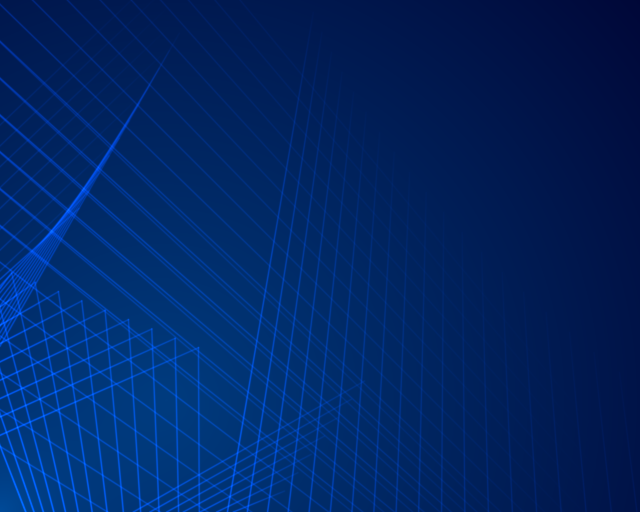
Reproduce this background procedurally as a Shadertoy shader.

```glsl
// Deep blue backdrop crossed by fans of thin glowing threads.
// A radial gradient lies below; each fan is a loop of segments whose end
// points slide along simple curves, and crossing threads add up to nodes.

// Layout units: the canvas is LAYOUT_HEIGHT tall, y runs downward.
const float LAYOUT_HEIGHT = 614.0;
const float THREAD_WIDTH = 1.05;
const vec2 GLOW_CENTER = vec2(200.0, 480.0);
const vec3 GLOW_COLOR = vec3(0.0, 0.228, 0.488);
const vec3 GLOW_FALLOFF = vec3(0.0, 0.165, 0.222);
const vec3 CORNER_COLOR = vec3(0.0, 0.13, 0.20);
const vec3 THREAD_COLOR = vec3(0.0, 0.27, 0.92);
const vec3 NODE_COLOR = vec3(0.08, 0.16, 0.10);

// Left edge ridge, from its foot to its tip.
const vec2 RIDGE_FOOT = vec2(0.0, 415.0);
const vec2 RIDGE_TIP = vec2(215.0, 40.0);

float threadWidth;

// Soft segment whose brightness runs from startLight to endLight.
float thread(vec2 p, vec2 a, vec2 b, float startLight, float endLight) {
    vec2 ab = b - a;
    float h = clamp(dot(p - a, ab) / dot(ab, ab), 0.0, 1.0);
    float d = length(p - a - ab * h) / threadWidth;
    return exp(-d * d) * mix(startLight, endLight, h);
}

// Nearly upright threads that turn from leaning right to leaning left.
float uprightFan(vec2 p) {
    float light = 0.0;
    for (float i = 0.0; i < 19.0; i++) {
        float middleX = 308.0 + 20.3 * i + 0.2 * i * i;
        float lean = 0.0165 * i - 0.172;
        float topY = 15.0 + 24.0 * i;
        vec2 top = vec2(middleX + lean * (topY - 409.0), topY);
        vec2 bottom = vec2(middleX + lean * 221.0, 630.0);
        light += thread(p, top, bottom, 0.02, 0.72 * exp(-0.125 * i));
    }
    return light;
}

// Long diagonals falling to the right, the lower ones doubled.
float fallingFan(vec2 p) {
    float light = 0.0;
    for (float k = -9.0; k < 12.0; k++) {
        float y = 363.0 - 36.5 * k;
        float slope = 0.88 + 0.03 * k;
        float power = 0.42 * exp(-0.13 * max(k, 0.0));
        vec2 a = vec2(-10.0, y - 266.0 * slope);
        vec2 b = vec2(720.0, y + 464.0 * slope);
        light += thread(p, a, b, power, 0.0);
        if (k > -4.0 && k < 3.0) {
            light += thread(p, a + vec2(0.0, 1.0), b + vec2(0.0, 16.0), 0.7 * power, 0.0);
        }
    }
    return light;
}

// Tight bundle along the ridge, with a faint rising grid to its left.
float ridgeFan(vec2 p) {
    float light = 0.0;
    for (float i = 0.0; i < 11.0; i++) {
        vec2 foot = RIDGE_FOOT - vec2(0.0, 8.0 * i);
        vec2 tip = mix(RIDGE_TIP, RIDGE_FOOT, 0.056 * i);
        light += thread(p, foot, tip, 0.5, 0.03 + 0.02 * i);
    }
    float ridgeSlope = (RIDGE_FOOT.y - RIDGE_TIP.y) / RIDGE_TIP.x;
    for (float j = 0.0; j < 8.0; j++) {
        float y = 325.0 - 25.0 * j;
        float x = min((RIDGE_FOOT.y - y) / (ridgeSlope - 0.95), 205.0);
        light += thread(p, vec2(0.0, y), vec2(x, y - 0.95 * x), 0.22 - 0.015 * j, 0.0);
    }
    return light;
}

// Row of peaks, each sending a thread downward and one to the left edge.
float peakFan(vec2 p) {
    float light = 0.0;
    for (float m = 0.0; m < 13.0; m++) {
        vec2 peak = vec2(238.0 - 28.0 * m, 417.0 - 11.2 * m);
        vec2 base = vec2(239.0 - 25.5 * m + 0.68 * m * m, 614.0);
        light += thread(p, peak, base, 0.36, 0.5 + 0.035 * m);
        if (m < 9.0) {
            light += thread(p, vec2(0.0, 522.0 - 22.0 * m), peak, 0.75, 0.28);
        }
    }
    return light;
}

// Shallow threads rising from the bottom edge.
float risingFan(vec2 p) {
    float light = 0.0;
    for (float n = 0.0; n < 7.0; n++) {
        vec2 a = vec2(160.0 + 20.0 * n, 614.0);
        vec2 b = vec2(437.0 - 16.0 * n, 457.0 + 22.0 * n);
        light += thread(p, a, b, 0.55, 0.10);
    }
    return light;
}

void mainImage(out vec4 fragColor, in vec2 fragCoord) {
    float unitsPerPixel = LAYOUT_HEIGHT / iResolution.y;
    vec2 p = vec2(fragCoord.x, iResolution.y - fragCoord.y) * unitsPerPixel;
    threadWidth = max(THREAD_WIDTH, 0.75 * unitsPerPixel);

    // Backdrop
    float glowDistance = length(p - GLOW_CENTER) / LAYOUT_HEIGHT;
    vec3 color = GLOW_COLOR - GLOW_FALLOFF * glowDistance;
    float cornerDistance = length(p - vec2(0.0, LAYOUT_HEIGHT)) / LAYOUT_HEIGHT;
    color += CORNER_COLOR * exp(-8.0 * cornerDistance);

    // Threads
    float light = uprightFan(p) + fallingFan(p) + ridgeFan(p) + peakFan(p) + risingFan(p);
    color += THREAD_COLOR * (1.0 - exp(-light));
    color += NODE_COLOR * smoothstep(0.7, 1.8, light);

    fragColor = vec4(clamp(color, 0.0, 1.0), 1.0);
}
```
